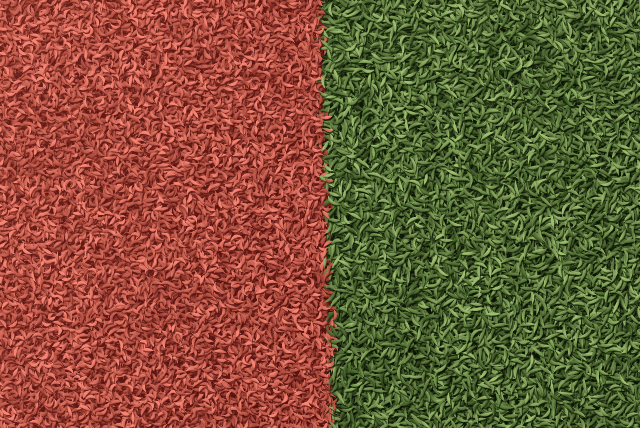
Write a Shadertoy shader that draws this texture.

```glsl
// Lengths are in units of the canvas height
const int LAYERS = 9;
const float CELL = 0.021;
const float BLADE_WIDTH = 0.0036;
const float RED_LENGTH = 0.0135;
const float GREEN_LENGTH = 0.0185;
const float SEAM_BOTTOM = 0.521;   // fraction of canvas width
const float SEAM_TOP = 0.502;
const float SEAM_RAGGED = 0.022;
const vec2 SHADOW_SHIFT = vec2(-0.0022, 0.0036);
const float SHADOW_STRENGTH = 0.62;

const vec3 RED_DARK = vec3(0.33, 0.07, 0.06);
const vec3 RED_MID = vec3(0.64, 0.27, 0.22);
const vec3 RED_LIGHT = vec3(0.87, 0.45, 0.39);
const vec3 GREEN_DARK = vec3(0.05, 0.08, 0.02);
const vec3 GREEN_MID = vec3(0.26, 0.36, 0.16);
const vec3 GREEN_LIGHT = vec3(0.52, 0.63, 0.36);

vec4 hash4(vec3 p) {
    vec4 h = fract(p.xyzx * vec4(0.1031, 0.1030, 0.0973, 0.1099));
    h += dot(h, h.wzxy + 33.33);
    return fract((h.xxyz + h.yzzw) * h.zywx);
}

float gradientDot(vec2 corner, vec2 p) {
    float angle = 6.2832 * hash4(vec3(corner, 71.0)).x;
    return dot(vec2(cos(angle), sin(angle)), p - corner);
}

float gradientNoise(vec2 p) {
    vec2 i = floor(p), f = p - i;
    vec2 s = f * f * f * (f * (f * 6.0 - 15.0) + 10.0);
    float low = mix(gradientDot(i, p), gradientDot(i + vec2(1, 0), p), s.x);
    float high = mix(gradientDot(i + vec2(0, 1), p), gradientDot(i + vec2(1, 1), p), s.x);
    return mix(low, high, s.y);
}

// x: distance to a tapered curved blade, y: position along it, z: across it
vec3 bladeShape(vec2 p, vec2 dir, float halfLength, float bend) {
    vec2 q = vec2(dot(p, dir), dot(p, vec2(-dir.y, dir.x)));
    float along = q.x / halfLength;
    q.y += bend * halfLength * (along * along - 0.35);
    float halfWidth = BLADE_WIDTH * (1.0 - along * along);
    return vec3(abs(q.y) - halfWidth, along, q.y / BLADE_WIDTH);
}

vec3 ramp(vec3 dark, vec3 mid, vec3 light, float tone) {
    return tone < 0.5 ? mix(dark, mid, tone * 2.0) : mix(mid, light, tone * 2.0 - 1.0);
}

void mainImage(out vec4 fragColor, in vec2 fragCoord) {
    vec2 p = fragCoord / iResolution.y;
    float aspect = iResolution.x / iResolution.y;
    float soft = 0.65 / iResolution.y;

    float seam = mix(SEAM_BOTTOM, SEAM_TOP, p.y) * aspect;
    seam += 0.006 * gradientNoise(vec2(p.y * 9.0, 3.5));
    float tone = 0.02;
    float green = step(seam, p.x);

    // Stack blades from the shaded base up to the sunlit tips
    for (int layer = 0; layer < LAYERS; layer++) {
        float level = float(layer) / float(LAYERS - 1);
        vec2 grid = p / CELL + vec2(0.37, 0.61) * float(layer);
        vec2 home = floor(grid);
        for (int k = 0; k < 9; k++) {
            vec2 cell = home + vec2(k % 3 - 1, k / 3 - 1);
            vec4 shape = hash4(vec3(cell, float(layer) + 5.0));
            vec4 look = hash4(vec3(cell, float(layer) + 41.0));
            vec2 offset = (grid - cell - shape.xy) * CELL;

            // The root position decides which carpet the blade belongs to
            float rootX = p.x - offset.x + (look.x - 0.5) * SEAM_RAGGED;
            float isGreen = step(seam, rootX);
            float halfLength = mix(RED_LENGTH, GREEN_LENGTH, isGreen) * mix(0.7, 1.1, look.y);
            float bend = (look.z - 0.5) * mix(1.5, 0.9, isGreen);
            float angle = 6.2832 * shape.z;
            vec2 dir = vec2(cos(angle), sin(angle));

            float shadow = bladeShape(offset + SHADOW_SHIFT, dir, halfLength, bend).x;
            tone *= 1.0 - SHADOW_STRENGTH * smoothstep(0.0015, -0.0015, shadow);

            vec3 blade = bladeShape(offset, dir, halfLength, bend);
            float cover = smoothstep(soft, -soft, blade.x);
            float bladeTone = mix(0.10, 0.86, level) + 0.55 * (shape.w - 0.5);
            bladeTone += 0.13 * blade.y + 0.16 * blade.z * sign(dir.x);
            tone = mix(tone, max(bladeTone, 0.0), cover);
            green = mix(green, isGreen, cover);
        }
    }

    // Tufts, worn patches and slow changes of light
    float tufts = gradientNoise(p * 24.0) + 0.6 * gradientNoise(p * 47.0 + 8.0);
    float patches = gradientNoise(p * 4.0 + 2.0);
    float redLight = 0.09 * (1.0 - p.x / seam) + 0.05 * (p.y - 0.5);
    float greenLight = 0.05 * (p.y - 0.5) - 0.03 * (p.x - seam);
    tone *= 1.0 + 0.28 * tufts + 0.12 * patches;
    tone = clamp(tone + mix(redLight, greenLight, green), 0.0, 1.2);

    vec3 red = ramp(RED_DARK, RED_MID, RED_LIGHT, tone);
    vec3 grass = ramp(GREEN_DARK, GREEN_MID, GREEN_LIGHT, tone);
    fragColor = vec4(clamp(mix(red, grass, green), 0.0, 1.0), 1.0);
}
```
